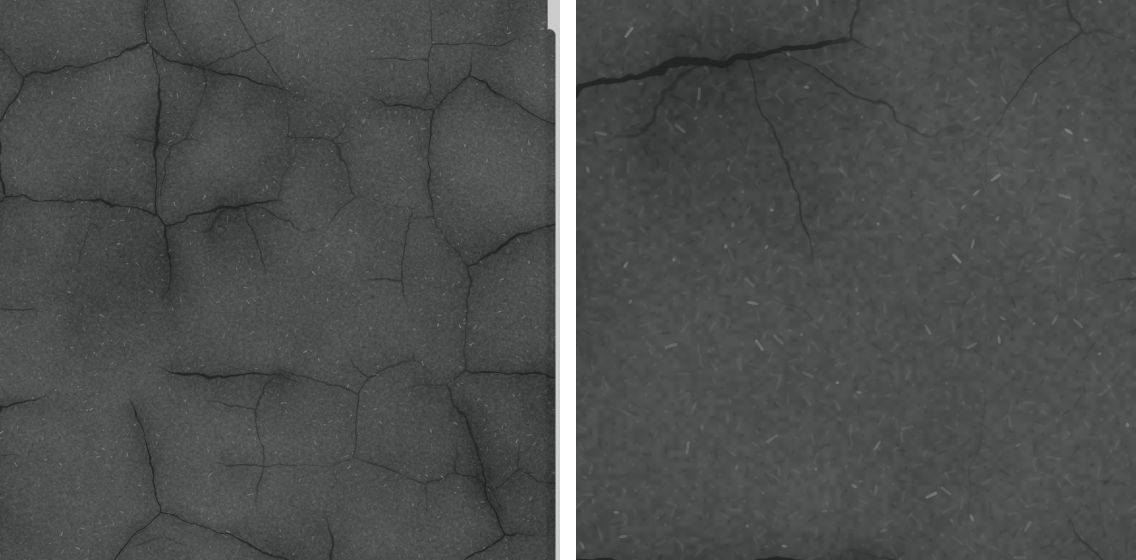
Left: the whole. Right: its middle third, enlarged.
Give the GLSL for this texture, as a WebGL 1 fragment shader.

```glsl
precision highp float;
// Dark weathered concrete wall with branching cracks, damp stains and a pale strip at its right edge.
uniform vec2 u_resolution;

const vec3 DAMP_COLOR = vec3(0.200, 0.206, 0.203);
const vec3 DRY_COLOR = vec3(0.330, 0.338, 0.337);
const vec3 CRACK_COLOR = vec3(0.125, 0.130, 0.130);
const vec3 STRIP_COLOR = vec3(0.80);
const float DRYNESS = 0.79;
const float STAIN_SCALE = 4.0;
const float STAIN_CONTRAST = 1.35;
const float MAIN_CRACK_SCALE = 3.6;
const float FINE_CRACK_SCALE = 6.5;
const float CRACK_JITTER = 0.66;
const float HALO_WIDTH = 0.030;
const float FLECK_SCALE = 120.0;
const float GRAIN_SCALE = 290.0;
const float GRAIN_STRENGTH = 0.050;
const float WALL_RIGHT = 0.992;
const float NOTCH_RIGHT = 0.978;
const float NOTCH_BOTTOM = 0.948;
const float CORNER_RADIUS = 0.012;

float hash(vec2 p) {
  vec3 q = fract(p.xyx * 0.1031);
  q += dot(q, q.yzx + 33.33);
  return fract((q.x + q.y) * q.z);
}

vec2 hash2(vec2 p) {
  return vec2(hash(p + 17.0), hash(p + 71.0));
}

float noise(vec2 p) {
  vec2 i = floor(p), f = fract(p);
  f = f * f * (3.0 - 2.0 * f);
  return mix(mix(hash(i), hash(i + vec2(1.0, 0.0)), f.x),
             mix(hash(i + vec2(0.0, 1.0)), hash(i + 1.0), f.x), f.y);
}

float fbm(vec2 p) {
  float sum = 0.0, amplitude = 0.52;
  for (int i = 0; i < 5; i++) {
    sum += amplitude * noise(p);
    p = mat2(1.6, 1.2, -1.2, 1.6) * p + 7.3;
    amplitude *= 0.5;
  }
  return sum;
}

vec2 cellPoint(vec2 cell) {
  return cell + 0.5 + CRACK_JITTER * (hash2(cell) - 0.5);
}

// Distance to the nearest border between jittered cells
float cellBorder(vec2 p) {
  vec2 home = floor(p), nearCell = home, nearOffset = vec2(9.0);
  for (int y = -1; y <= 1; y++) {
    for (int x = -1; x <= 1; x++) {
      vec2 cell = home + vec2(float(x), float(y));
      vec2 offset = cellPoint(cell) - p;
      if (dot(offset, offset) < dot(nearOffset, nearOffset)) {
        nearOffset = offset;
        nearCell = cell;
      }
    }
  }
  float border = 9.0;
  for (int y = -2; y <= 2; y++) {
    for (int x = -2; x <= 2; x++) {
      if (x == 0 && y == 0) continue;
      vec2 offset = cellPoint(nearCell + vec2(float(x), float(y))) - p;
      border = min(border, dot(0.5 * (nearOffset + offset), normalize(offset - nearOffset)));
    }
  }
  return border;
}

// Short mineral strokes at random angles, a few of them bright
float flecks(vec2 p, float pixel) {
  vec2 g = p * FLECK_SCALE, home = floor(g);
  float soft = 0.7 * pixel * FLECK_SCALE, sum = 0.0;
  for (int y = -1; y <= 1; y++) {
    for (int x = -1; x <= 1; x++) {
      vec2 cell = home + vec2(float(x), float(y));
      float angle = 6.2832 * hash(cell + 5.0);
      vec2 along = vec2(cos(angle), sin(angle));
      vec2 d = g - cell - hash2(cell);
      d -= along * clamp(dot(d, along), -0.38, 0.38) * hash(cell + 29.0);
      float pick = hash(cell + 43.0);
      float tone = pick < 0.35 ? -0.025 : 0.030 + 0.13 * pow(pick, 24.0);
      sum += tone * (1.0 - smoothstep(0.06, 0.10 + soft, length(d)));
    }
  }
  return sum;
}

void main() {
  float pixel = 1.0 / min(u_resolution.x, u_resolution.y);
  vec2 p = gl_FragCoord.xy / u_resolution;

  // Crack paths with ragged bends, broken up and varying in width
  vec2 warped = p + 0.060 * (vec2(noise(p * 6.0), noise(p * 6.0 + 31.0)) - 0.5)
                  + 0.022 * (vec2(fbm(p * 26.0), fbm(p * 26.0 + 53.0)) - 0.5);
  float mainDist = cellBorder(warped * MAIN_CRACK_SCALE + 11.0) / MAIN_CRACK_SCALE;
  float fineDist = cellBorder(warped * FINE_CRACK_SCALE + 37.0) / FINE_CRACK_SCALE;
  float mainMask = smoothstep(0.34, 0.60, noise(p * 5.0 + 3.0));
  float fineMask = smoothstep(0.52, 0.78, noise(p * 7.0 + 61.0));
  float width = 0.0004 + 0.0022 * mainMask * noise(p * 22.0 + 9.0);
  float crack = mainMask * (1.0 - smoothstep(width - pixel, width + pixel, mainDist));
  float hairline = fineMask * (1.0 - smoothstep(0.0, 0.0005 + 1.3 * pixel, fineDist));

  // Damp stains, gathered around the cracks and the right side
  float halo = mainMask * exp(-mainDist / HALO_WIDTH) + 0.4 * fineMask * exp(-fineDist / HALO_WIDTH);
  float dry = DRYNESS + STAIN_CONTRAST * (fbm(p * STAIN_SCALE + 19.0) - 0.5);
  dry -= halo * (0.25 + 0.55 * fbm(p * 14.0 + 83.0));
  dry -= 0.25 * smoothstep(0.970, 0.980, p.x);
  vec3 color = mix(DAMP_COLOR, DRY_COLOR, clamp(dry, 0.0, 1.05));

  // Surface grain, then cracks on top
  color += GRAIN_STRENGTH * (noise(p * GRAIN_SCALE) - 0.5) + flecks(p, pixel);
  color = mix(color, CRACK_COLOR, clamp(0.85 * crack + 0.50 * hairline, 0.0, 0.9));

  // Pale strip beyond the notched wall edge with its rounded corner
  vec2 corner = p - vec2(WALL_RIGHT, NOTCH_BOTTOM) + CORNER_RADIUS;
  float wall = length(max(corner, 0.0)) + min(max(corner.x, corner.y), 0.0) - CORNER_RADIUS;
  wall = min(wall, p.x - NOTCH_RIGHT);
  color = mix(color, STRIP_COLOR, smoothstep(-pixel, pixel, wall));

  gl_FragColor = vec4(color, 1.0);
}
```
